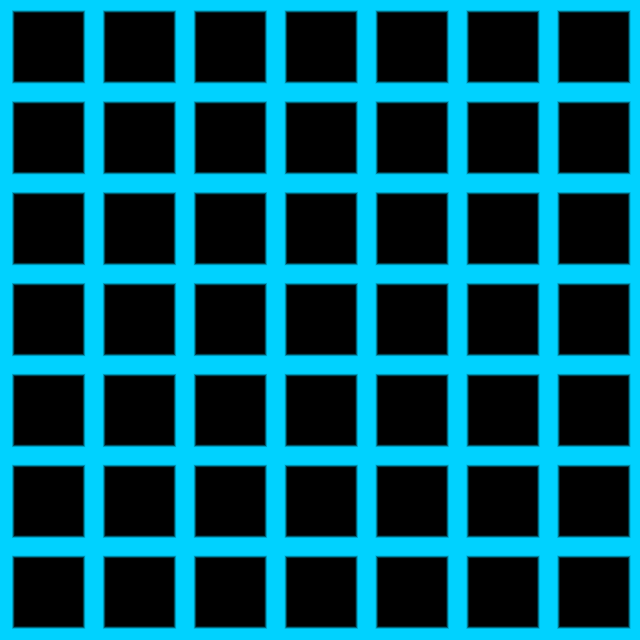
Write a Shadertoy shader that draws this pattern.

```glsl
const float PITCH = 0.142;                    // seven cells across and down
const float SQUARE_SIDE = 0.1105;
const float EDGE_SOFTNESS = 0.0062;
const vec2 GRID_CENTER = vec2(0.502, 0.5007); // center of the middle square
const vec3 LINE_COLOR = vec3(0.0, 0.824, 1.0);
const vec3 SQUARE_COLOR = vec3(0.0);

// Signed distance to the edge of a square, measured along the axes
float squareDistance(vec2 p, float side) {
    vec2 d = abs(p) - 0.5 * side;
    return max(d.x, d.y);
}

void mainImage(out vec4 fragColor, in vec2 fragCoord) {
    vec2 uv = fragCoord / iResolution.xy;

    // Repeat the cell, with its square at the local origin
    vec2 cell = (fract((uv - GRID_CENTER) / PITCH + 0.5) - 0.5) * PITCH;

    // Blend softly from square to line, never sharper than a pixel
    float halfEdge = 0.5 * max(EDGE_SOFTNESS, 1.5 / iResolution.y);
    float line = smoothstep(-halfEdge, halfEdge, squareDistance(cell, SQUARE_SIDE));

    fragColor = vec4(mix(SQUARE_COLOR, LINE_COLOR, line), 1.0);
}
```
